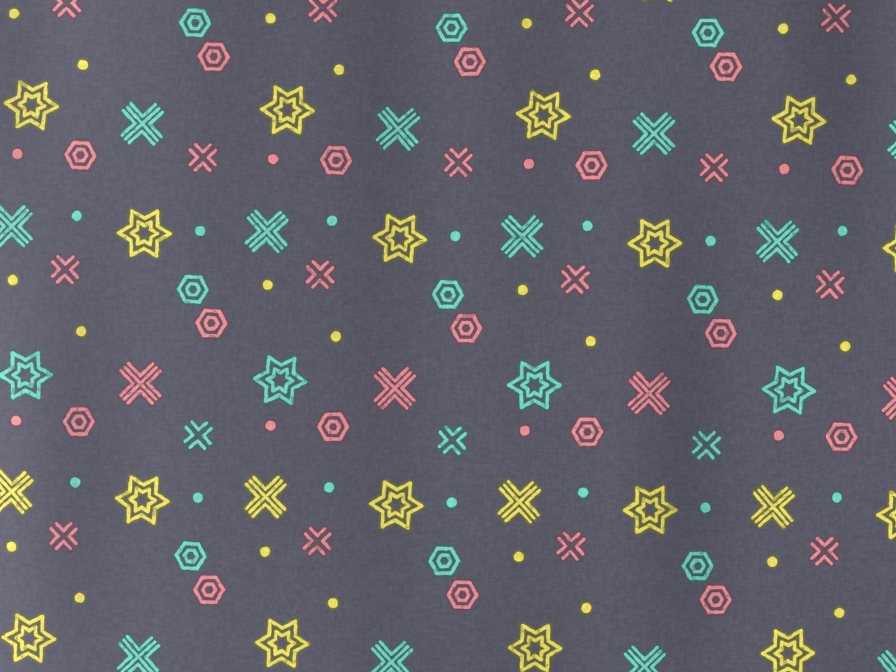
This pattern is drawn by a Shadertoy shader. Its source:

```glsl
// Printed cotton: outlined stars, crossed flakes, hexagons and dots on slate cloth.
// Each motif is a distance function repeated on a slightly skewed lattice, with some
// inks swapped on alternate rows; value noise adds worn ink, weave and soft folds.

#define VIEW_HEIGHT 576.0
#define STEP_ACROSS vec2(219.4, 4.3)
#define STEP_DOWN vec2(-1.0, 228.5)
#define STROKE 1.55
#define TILT 0.08
#define WEAR 0.35
#define WEAVE 0.075
#define FOLDS 0.15
#define CLOTH vec3(0.335, 0.335, 0.385)
#define YELLOW vec3(0.87, 0.84, 0.37)
#define TEAL vec3(0.43, 0.80, 0.73)
#define PINK vec3(0.86, 0.53, 0.57)

const int STAR = 0, FLAKE = 1, SPARK = 2, HEXAGON = 3, DOT = 4;

float hash(vec2 p) {
    vec3 q = fract(p.xyx * 0.1031);
    q += dot(q, q.yzx + 33.33);
    return fract((q.x + q.y) * q.z);
}

float noise(vec2 p) {
    vec2 i = floor(p), f = fract(p);
    f = f * f * (3.0 - 2.0 * f);
    return mix(mix(hash(i), hash(i + vec2(1, 0)), f.x),
               mix(hash(i + vec2(0, 1)), hash(i + vec2(1, 1)), f.x), f.y);
}

float segment(vec2 p, vec2 a, vec2 b) {
    vec2 v = b - a;
    return length(p - a - v * clamp(dot(p - a, v) / dot(v, v), 0.0, 1.0));
}

// Distance to a closed outline with six tips and six valleys between them
float sixfold(vec2 p, float tip, float valley) {
    const float SECTOR = 1.047198;
    float a = abs(mod(atan(p.y, p.x) + 0.5 * SECTOR, SECTOR) - 0.5 * SECTOR);
    vec2 q = length(p) * vec2(cos(a), sin(a));
    return segment(q, vec2(tip, 0.0), valley * vec2(0.866, 0.5));
}

// Distance to four chevrons pointing at the centre
float chevrons(vec2 p, float tip, float reach) {
    vec2 q = abs(p);
    q = vec2(max(q.x, q.y), min(q.x, q.y));
    return segment(q, vec2(tip, 0.0), vec2(tip + reach, reach));
}

float motifDistance(vec2 p, int kind) {
    if (kind == STAR) return min(sixfold(p, 22.0, 13.0), sixfold(p, 11.0, 6.6)) - STROKE;
    if (kind == FLAKE) {
        float diagonals = segment(abs(p), vec2(0.0), vec2(13.5));
        return min(diagonals, chevrons(p, 6.3, 10.5)) - 0.9 * STROKE;
    }
    if (kind == SPARK) return chevrons(p, 4.6, 6.2) - 0.9 * STROKE;
    if (kind == HEXAGON) return min(sixfold(p, 12.2, 10.5), sixfold(p, 5.4, 4.8)) - STROKE;
    return length(p) - 4.3;
}

// Prints one motif over the whole lattice; odd rows may shift and change ink
void stamp(inout vec3 color, vec2 p, int kind, vec2 at, vec3 ink, vec3 oddInk, vec2 oddShift) {
    mat2 lattice = mat2(STEP_ACROSS, STEP_DOWN);
    vec2 cell = round(inverse(lattice) * (p - at));
    float odd = mod(cell.y, 2.0);
    vec2 q = p - at - lattice * cell - oddShift * odd;

    float angle = 0.03 + TILT * (hash(cell + at) - 0.5);
    q = mat2(cos(angle), -sin(angle), sin(angle), cos(angle)) * q;

    float d = motifDistance(q, kind) + 0.7 * (noise(p * 0.35) - 0.5);
    float soft = max(0.75, 0.6 * VIEW_HEIGHT / iResolution.y);
    float worn = kind == DOT ? 0.0 : WEAR * smoothstep(0.7, 0.9, noise(p * 0.27 + at));
    float cover = (1.0 - smoothstep(-soft, soft, d)) * (1.0 - worn);

    // Dark dye bleed around the opaque ink
    vec3 dye = mix(ink, oddInk, odd);
    color = mix(color, 0.5 * dye, 0.6 * (1.0 - smoothstep(0.5, 3.0, d)));
    color = mix(color, dye, cover);
}

void mainImage(out vec4 fragColor, in vec2 fragCoord) {
    // Downward axis, with a slight narrowing toward the bottom
    vec2 view = vec2(fragCoord.x, iResolution.y - fragCoord.y) * VIEW_HEIGHT / iResolution.y;
    vec2 p = view;
    p.x /= 1.0 - 0.000024 * (view.y - 90.0);

    vec3 color = CLOTH;
    vec2 still = vec2(0.0);
    stamp(color, p, STAR, vec2(27, 90), YELLOW, TEAL, vec2(-4, 3));
    stamp(color, p, STAR, vec2(124, 200), YELLOW, YELLOW, still);
    stamp(color, p, FLAKE, vec2(122, 106), TEAL, PINK, vec2(0, -6));
    stamp(color, p, FLAKE, vec2(10, 194), TEAL, YELLOW, vec2(1, -1));
    stamp(color, p, SPARK, vec2(174, 135), PINK, TEAL, vec2(-2, 9.5));
    stamp(color, p, SPARK, vec2(56, 231), PINK, PINK, still);
    stamp(color, p, HEXAGON, vec2(69, 133), PINK, PINK, still);
    stamp(color, p, HEXAGON, vec2(166, 248), TEAL, TEAL, still);
    stamp(color, p, HEXAGON, vec2(182, 277), PINK, PINK, still);
    stamp(color, p, DOT, vec2(11, 240), YELLOW, YELLOW, still);
    stamp(color, p, DOT, vec2(70, 284), YELLOW, YELLOW, still);
    stamp(color, p, DOT, vec2(15, 132), PINK, PINK, still);
    stamp(color, p, DOT, vec2(66, 185), TEAL, TEAL, still);
    stamp(color, p, DOT, vec2(172, 198), TEAL, TEAL, still);

    // Thread grain, broad folds and light from the left
    float grain = noise(view * vec2(0.25, 0.7)) + noise(view * vec2(0.7, 0.25)) - 1.0;
    float folds = noise(view / vec2(65.0, 380.0)) - 0.5;
    color *= 1.0 + WEAVE * grain + FOLDS * folds;
    color += vec3(0.07, 0.065, 0.07) * exp(-view.x / 170.0);
    fragColor = vec4(clamp(color, 0.0, 1.0), 1.0);
}
```
